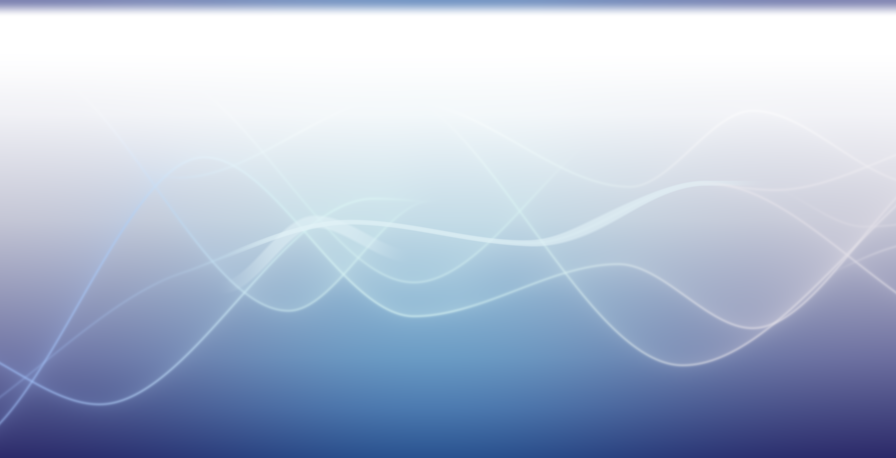
Write a WebGL 1 fragment shader that draws this background.

```glsl
precision highp float;

uniform vec2 u_resolution;

// Backdrop colours, from upper to lower, at the sides and in the middle
const vec3 WHITE = vec3(1.0);
const vec3 SIDE_MIST = vec3(0.94, 0.94, 0.96);
const vec3 SIDE_LILAC = vec3(0.77, 0.77, 0.83);
const vec3 SIDE_MAUVE = vec3(0.58, 0.58, 0.71);
const vec3 SIDE_VIOLET = vec3(0.43, 0.43, 0.62);
const vec3 SIDE_INDIGO = vec3(0.29, 0.29, 0.51);
const vec3 SIDE_NIGHT = vec3(0.17, 0.15, 0.40);
const vec3 MID_MIST = vec3(0.95, 0.97, 0.98);
const vec3 MID_ICE = vec3(0.76, 0.85, 0.90);
const vec3 MID_SKY = vec3(0.54, 0.70, 0.82);
const vec3 MID_AZURE = vec3(0.42, 0.61, 0.77);
const vec3 MID_BLUE = vec3(0.30, 0.48, 0.69);
const vec3 MID_DEEP = vec3(0.16, 0.32, 0.56);
const vec3 STRIP_SIDE = vec3(0.50, 0.51, 0.69);
const vec3 STRIP_MID = vec3(0.46, 0.59, 0.77);

// Wave colours, from left to right
const vec3 TINT_LEFT = vec3(0.62, 0.74, 0.96);
const vec3 TINT_MID = vec3(0.84, 0.95, 0.95);
const vec3 TINT_RIGHT = vec3(0.89, 0.88, 0.91);
const vec3 RIBBON_TINT = vec3(0.89, 0.95, 0.97);

const float FOCUS_X = 0.48;
const float FOCUS_WIDTH = 0.30;
const float STRIP_DEPTH = 0.038;
const float LINE_WIDTH = 0.0035;
const float HALO_WIDTH = 0.018;
const float SHEET_DEPTH = 0.13;
const float END_FADE = 0.08;

// Five even blends between six colours at fixed heights
vec3 ramp(float v, vec3 a, vec3 b, vec3 c, vec3 d, vec3 e, vec3 f) {
  vec3 color = mix(WHITE, a, smoothstep(0.10, 0.27, v));
  color = mix(color, b, clamp((v - 0.25) / 0.23, 0.0, 1.0));
  color = mix(color, c, clamp((v - 0.48) / 0.17, 0.0, 1.0));
  color = mix(color, d, clamp((v - 0.65) / 0.13, 0.0, 1.0));
  color = mix(color, e, clamp((v - 0.78) / 0.11, 0.0, 1.0));
  return mix(color, f, clamp((v - 0.89) / 0.11, 0.0, 1.0));
}

vec3 backdrop(vec2 p) {
  float offset = (p.x - FOCUS_X) / FOCUS_WIDTH;
  float focus = exp(-offset * offset);
  vec3 side = ramp(p.y, SIDE_MIST, SIDE_LILAC, SIDE_MAUVE, SIDE_VIOLET, SIDE_INDIGO, SIDE_NIGHT);
  vec3 middle = ramp(p.y, MID_MIST, MID_ICE, MID_SKY, MID_AZURE, MID_BLUE, MID_DEEP);
  vec3 strip = mix(STRIP_SIDE, STRIP_MID, focus);
  return mix(mix(side, middle, focus), strip, 1.0 - smoothstep(0.0, STRIP_DEPTH, p.y));
}

// Smooth curve that swings through four turning points
float swing(float x, vec4 xs, vec4 ys) {
  vec3 t = smoothstep(xs.xyz, xs.yzw, vec3(x));
  return ys.x + dot(ys.yzw - ys.xyz, t);
}

// Signed distance to the curve in canvas heights, positive below it
float curveDistance(vec2 p, vec4 xs, vec4 ys) {
  float step_x = 0.002;
  float y = swing(p.x, xs, ys);
  float rise = swing(p.x + step_x, xs, ys) - swing(p.x - step_x, xs, ys);
  float slope = rise * u_resolution.y / (2.0 * step_x * u_resolution.x);
  return (p.y - y) / sqrt(1.0 + slope * slope);
}

float span(float x, vec2 ends) {
  return smoothstep(ends.x, ends.x + END_FADE, x) * (1.0 - smoothstep(ends.y - END_FADE, ends.y, x));
}

// Bright line with a halo, and a veil that fades upward from it
void addWave(inout vec3 color, vec2 p, vec4 xs, vec4 ys, vec2 ends, float glow, float veil) {
  float d = curveDistance(p, xs, ys);
  float width = max(LINE_WIDTH, 0.8 / u_resolution.y);
  float line = 0.75 * exp(-d * d / (width * width)) + 0.25 * exp(-abs(d) / HALO_WIDTH);
  float above = 1.0 - smoothstep(-width, width, d);
  float sheet = above * exp(min(d, 0.0) / SHEET_DEPTH) * smoothstep(ends.x, mix(ends.x, ends.y, 0.5), p.x);
  vec3 tint = mix(TINT_LEFT, TINT_MID, smoothstep(0.0, 0.38, p.x));
  tint = mix(tint, TINT_RIGHT, smoothstep(0.55, 0.85, p.x));
  tint = mix(tint, WHITE, 1.0 - smoothstep(0.2, 0.5, p.y));
  color = mix(color, tint, clamp(glow * line + veil * sheet, 0.0, 1.0) * span(p.x, ends));
}

// Soft filled band around a curve
void addRibbon(inout vec3 color, vec2 p, vec4 xs, vec4 ys, vec2 ends, float thickness, float glow) {
  float d = abs(curveDistance(p, xs, ys));
  float band = 1.0 - smoothstep(0.6 * thickness, thickness + 1.0 / u_resolution.y, d);
  color = mix(color, RIBBON_TINT, glow * band * span(p.x, ends));
}

void main() {
  vec2 p = gl_FragCoord.xy / u_resolution;
  p.y = 1.0 - p.y;
  vec3 color = backdrop(p);

  // Broad waves
  addWave(color, p, vec4(-0.052, 0.228, 0.462, 0.690), vec4(0.982, 0.344, 0.691, 0.577), vec2(-0.10, 0.58), 0.50, 0.22);
  addWave(color, p, vec4(0.462, 0.690, 0.840, 1.081), vec4(0.691, 0.577, 0.717, 0.332), vec2(0.49, 1.20), 0.48, 0.20);
  addWave(color, p, vec4(-0.078, 0.111, 0.417, 0.625), vec4(0.740, 0.883, 0.434, 0.472), vec2(-0.10, 0.49), 0.55, 0.08);
  addWave(color, p, vec4(0.026, 0.322, 0.482, 0.651), vec4(0.140, 0.679, 0.439, 0.439), vec2(0.07, 0.50), 0.42, 0.20);
  addWave(color, p, vec4(0.169, 0.462, 0.729, 0.911), vec4(0.153, 0.617, 0.242, 0.242), vec2(0.21, 0.66), 0.38, 0.15);
  addWave(color, p, vec4(0.423, 0.762, 1.133, 1.300), vec4(0.191, 0.798, 0.306, 0.306), vec2(0.47, 1.20), 0.48, 0.20);

  // Fine upper and side strands
  addWave(color, p, vec4(0.456, 0.703, 0.840, 1.029), vec4(0.224, 0.408, 0.242, 0.403), vec2(0.47, 1.20), 0.45, 0.06);
  addWave(color, p, vec4(0.130, 0.200, 0.450, 0.600), vec4(0.360, 0.388, 0.210, 0.210), vec2(0.15, 0.41), 0.40, 0.04);
  addWave(color, p, vec4(0.775, 0.865, 1.100, 1.300), vec4(0.400, 0.415, 0.290, 0.290), vec2(0.76, 1.20), 0.45, 0.05);
  addWave(color, p, vec4(0.840, 0.965, 1.100, 1.300), vec4(0.400, 0.495, 0.470, 0.470), vec2(0.86, 1.20), 0.30, 0.05);
  addWave(color, p, vec4(0.850, 1.030, 1.200, 1.300), vec4(0.640, 0.530, 0.530, 0.530), vec2(0.91, 1.20), 0.35, 0.0);
  addWave(color, p, vec4(-0.150, 0.250, 0.400, 0.500), vec4(1.000, 0.580, 0.500, 0.500), vec2(-0.10, 0.24), 0.25, 0.0);

  // Bright ribbons and the strand that carries the long one on
  float swell = 0.005 + 0.009 * exp(-pow((p.x - 0.665) / 0.06, 2.0));
  vec4 ribbonX = vec4(0.117, 0.391, 0.592, 0.788);
  vec4 ribbonY = vec4(0.630, 0.485, 0.531, 0.400);
  addWave(color, p, ribbonX, ribbonY, vec2(0.17, 0.81), 0.35, 0.0);
  addRibbon(color, p, ribbonX, ribbonY, vec2(0.24, 0.86), swell, 0.60);
  addWave(color, p, vec4(0.592, 0.788, 1.120, 1.300), vec4(0.531, 0.400, 0.740, 0.740), vec2(0.74, 1.20), 0.50, 0.03);
  addRibbon(color, p, vec4(0.247, 0.352, 0.460, 0.600), vec4(0.628, 0.484, 0.560, 0.560), vec2(0.24, 0.46), 0.015, 0.55);

  gl_FragColor = vec4(color, 1.0);
}
```
